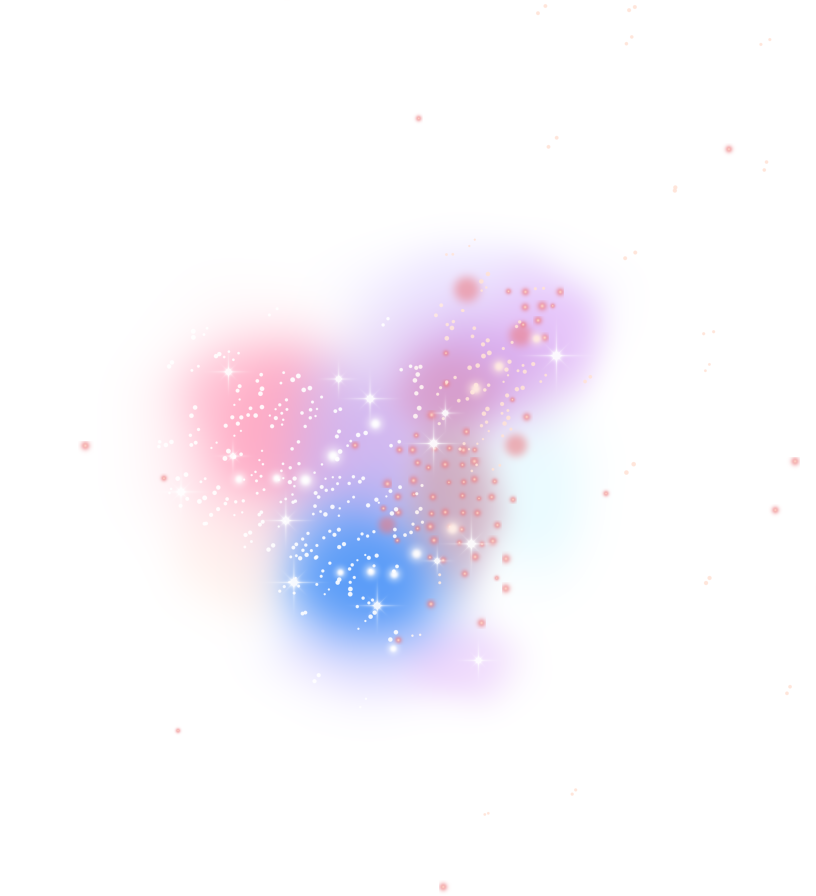
This background is drawn by a Shadertoy shader. Its source:

```glsl
// A pastel nebula on white: soft elliptical glows are layered from pale to
// saturated, then sprinkled with hashed dust, coral rings, orbs and star flares.
// Positions are in canvas heights, with the origin at the lower left.

const vec3 WHITE = vec3(1.0);
const vec3 LAVENDER = vec3(0.92, 0.89, 1.0);
const vec3 LILAC = vec3(0.90, 0.76, 0.98);
const vec3 ICE = vec3(0.90, 0.98, 1.0);
const vec3 PEACH = vec3(1.0, 0.86, 0.80);
const vec3 BLUSH = vec3(1.0, 0.88, 0.91);
const vec3 PINK = vec3(1.0, 0.64, 0.75);
const vec3 VIOLET = vec3(0.78, 0.66, 0.93);
const vec3 ORCHID = vec3(0.83, 0.63, 0.91);
const vec3 ROSE = vec3(0.84, 0.57, 0.74);
const vec3 BLUE = vec3(0.33, 0.60, 0.97);
const vec3 MAUVE = vec3(0.78, 0.62, 0.70);
const vec3 CORAL = vec3(0.92, 0.47, 0.49);

const float WARP = 0.018;        // cloud edge distortion
const float DUST_CELL = 0.0125;  // spacing of fine dust
const float RING_CELL = 0.0175;  // spacing of coral rings
const float RAY_WIDTH = 0.0011;  // thickness of star rays

// Centre and size of each flare, orb and coral puff
const vec3 STARS[14] = vec3[14](
    vec3(.621, .603, .050), vec3(.484, .505, .042), vec3(.421, .324, .037),
    vec3(.328, .350, .045), vec3(.319, .419, .040), vec3(.526, .393, .044),
    vec3(.202, .451, .040), vec3(.255, .585, .032), vec3(.413, .555, .040),
    vec3(.378, .577, .028), vec3(.497, .539, .026), vec3(.488, .374, .024),
    vec3(.260, .491, .026), vec3(.534, .263, .030));
const vec3 ORBS[14] = vec3[14](
    vec3(.267, .465, .006), vec3(.309, .466, .006), vec3(.341, .464, .008),
    vec3(.372, .491, .008), vec3(.419, .527, .007), vec3(.380, .361, .005),
    vec3(.414, .362, .006), vec3(.440, .359, .006), vec3(.557, .591, .007),
    vec3(.599, .622, .006), vec3(.531, .566, .007), vec3(.505, .410, .008),
    vec3(.465, .382, .007), vec3(.439, .276, .005));
const vec3 PUFFS[4] = vec3[4](
    vec3(.521, .677, .015), vec3(.581, .626, .013),
    vec3(.576, .503, .013), vec3(.432, .414, .010));

float hash(vec2 p) {
    return fract(sin(dot(p, vec2(127.1, 311.7))) * 43758.5453);
}

float noise(vec2 p) {
    vec2 i = floor(p), f = fract(p);
    f = f * f * (3.0 - 2.0 * f);
    return mix(mix(hash(i), hash(i + vec2(1, 0)), f.x),
               mix(hash(i + vec2(0, 1)), hash(i + vec2(1, 1)), f.x), f.y);
}

// Soft ellipse, 1 at the centre
float blob(vec2 p, vec2 centre, vec2 radii) {
    float d = length((p - centre) / radii);
    return exp(-d * d * d);
}

void glow(inout vec3 col, vec2 p, vec2 centre, vec2 radii, vec3 tint, float strength) {
    col = mix(col, tint, strength * blob(p, centre, radii));
}

// Eight-pointed flare with a bright core
float flare(vec2 q, float size) {
    vec2 a = abs(q);
    vec2 reach = max(1.0 - a / size, 0.0);
    vec2 rays = exp(-a.yx / RAY_WIDTH) * reach * reach;
    vec2 b = abs(vec2(q.x + q.y, q.x - q.y)) * 0.7071;
    vec2 shortReach = max(1.0 - b / (size * 0.55), 0.0);
    vec2 diagonals = exp(-b.yx / RAY_WIDTH) * shortReach * shortReach;
    float core = exp(-dot(q, q) / (size * size * 0.012));
    return min(rays.x + rays.y + 0.6 * (diagonals.x + diagonals.y) + core, 1.0);
}

// Nearest dot of a jittered grid: offset in xy, cell centre in zw
vec4 scatter(vec2 p, float cell, float seed) {
    vec2 id = floor(p / cell);
    vec2 jitter = vec2(hash(id + seed), hash(id + seed + 17.3)) - 0.5;
    vec2 middle = (id + 0.5) * cell;
    return vec4(p - middle - jitter * cell * 0.5, middle);
}

void mainImage(out vec4 fragColor, in vec2 fragCoord) {
    vec2 p = fragCoord / iResolution.y;
    float pixel = 1.0 / iResolution.y;
    vec2 w = p + WARP * (vec2(noise(p * 14.0), noise(p * 14.0 + 31.0)) - 0.5);
    vec3 col = WHITE;

    // Pale outer clouds
    glow(col, w, vec2(.530, .655), vec2(.125, .068), LAVENDER, 0.95);
    glow(col, w, vec2(.605, .630), vec2(.065, .065), LILAC, 0.85);
    glow(col, w, vec2(.595, .455), vec2(.070, .100), ICE, 0.8);
    glow(col, w, vec2(.270, .385), vec2(.075, .070), PEACH, 0.3);
    glow(col, w, vec2(.270, .510), vec2(.105, .125), BLUSH, 0.75);
    glow(col, w, vec2(.405, .280), vec2(.100, .065), LAVENDER, 0.9);
    glow(col, w, vec2(.510, .260), vec2(.065, .050), LILAC, 0.55);

    // Saturated heart
    glow(col, w, vec2(.300, .525), vec2(.085, .100), PINK, 0.85);
    glow(col, w, vec2(.415, .490), vec2(.095, .120), VIOLET, 0.8);
    glow(col, w, vec2(.530, .580), vec2(.085, .075), ORCHID, 0.8);
    glow(col, w, vec2(.500, .560), vec2(.050, .050), ROSE, 0.6);
    glow(col, w, vec2(.410, .360), vec2(.095, .085), BLUE, 0.95);
    glow(col, w, vec2(.510, .440), vec2(.050, .090), MAUVE, 0.75);

    // Coral puffs and rings along the right-hand band
    for (int i = 0; i < 4; i++)
        glow(col, p, PUFFS[i].xy, PUFFS[i].zz, CORAL, 0.55);
    vec4 ring = scatter(p, RING_CELL, 5.0);
    float ringDensity = 0.75 * blob(ring.zw, vec2(.500, .435), vec2(.065, .110))
                      + 0.70 * blob(ring.zw, vec2(.588, .645), vec2(.030, .035));
    float ringSize = RING_CELL * mix(0.10, 0.20, hash(ring.zw * 91.0));
    float ringDist = length(ring.xy);
    float ringOn = step(hash(ring.zw * 57.0), ringDensity);
    col = mix(col, CORAL, ringOn * 0.75 * exp(-pow(ringDist / (ringSize * 1.5), 2.0)));
    col = mix(col, PEACH, ringOn * 0.8 * exp(-pow(ringDist / (ringSize * 0.6), 2.0)));

    // Two layers of fine dust, warm towards the right
    for (int i = 0; i < 2; i++) {
        vec4 dust = scatter(p + float(i) * 0.0057, DUST_CELL, float(i) * 9.0);
        float density = blob(dust.zw, vec2(.310, .500), vec2(.100, .110))
                      + blob(dust.zw, vec2(.400, .380), vec2(.090, .090))
                      + blob(dust.zw, vec2(.520, .580), vec2(.085, .100));
        float size = mix(0.0009, 0.0024, hash(dust.zw * 83.0));
        float dot1 = 1.0 - smoothstep(size - pixel * 0.5, size + pixel, length(dust.xy));
        float on = step(hash(dust.zw * 61.0), density * 0.38);
        vec3 tint = mix(WHITE, PEACH, smoothstep(0.44, 0.52, dust.z) * 0.8);
        col = mix(col, tint, dot1 * on * 0.9);
    }

    // Orbs and star flares
    for (int i = 0; i < 14; i++) {
        vec3 orb = ORBS[i], star = STARS[i];
        vec3 orbTint = mix(WHITE, PEACH, smoothstep(0.45, 0.53, orb.x) * 0.6);
        glow(col, p, orb.xy, orb.zz * 1.5, orbTint, 0.4);
        glow(col, p, orb.xy, orb.zz * 0.75, orbTint, 0.95);
        col = mix(col, WHITE, 0.9 * flare(p - star.xy, star.z));
    }

    fragColor = vec4(col, 1.0);
}
```
